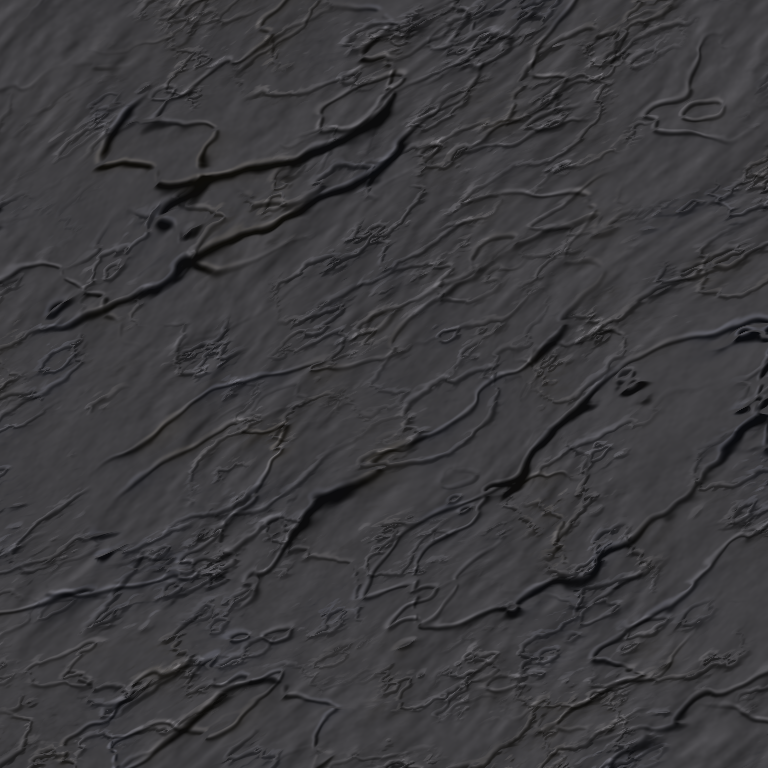
This texture is drawn by a WebGL 2 fragment shader. Its source:

```glsl
#version 300 es
precision highp float;
// Dark slate: cleft layers with ragged ledges, black cracks and fine slanted flakes.

#define BASE_TONE 0.252
#define TINT vec3(0.995, 0.982, 1.023)
#define SLAB_ANGLE 0.50
#define FLAKE_TURN 0.24
#define SLAB_SCALE vec2(1.7, 3.7)
#define LEDGE_LAYERS 6
#define LEDGE_WIDTH 0.0021
#define CRACK_WIDTH 0.0052
#define RIM_LIGHT 0.42
#define LEDGE_SHADE 0.50
#define FLAKE_RELIEF 0.12
#define GRAIN 0.016

uniform vec2 u_resolution;
out vec4 fragColor;

float hash(ivec2 cell) {
  uvec2 k = uvec2(cell) * uvec2(1597u, 3571u);
  uint h = (k.x ^ (k.y << 7)) * 747796u + k.y * 2891u;
  h = ((h >> 15) ^ h) * 73244475u;
  h = ((h >> 16) ^ h) * 73244475u;
  return float((h >> 16) ^ (h & 65535u)) / 65535.0;
}

float noise(vec2 p) {
  ivec2 i = ivec2(floor(p));
  vec2 f = fract(p);
  f = f * f * f * (f * (f * 6.0 - 15.0) + 10.0);
  float low = mix(hash(i), hash(i + ivec2(1, 0)), f.x);
  float high = mix(hash(i + ivec2(0, 1)), hash(i + ivec2(1, 1)), f.x);
  return mix(low, high, f.y);
}

mat2 turn(float a) {
  float c = cos(a), s = sin(a);
  return mat2(c, -s, s, c);
}

float fbm(vec2 p, int octaves) {
  float sum = 0.0, total = 0.0, amp = 1.0;
  mat2 step2 = 2.03 * turn(0.6);
  for (int i = 0; i < octaves; i++) {
    sum += amp * noise(p);
    total += amp;
    amp *= 0.45;
    p = step2 * p + 17.3;
  }
  return sum / total;
}

// Signed distance to the nearest ledge (x) and how squarely it faces the light (y).
vec2 ledge(vec2 q, vec2 scale, vec2 seed, float bands) {
  float e = 0.0015;
  float v = bands * fbm(q * scale + seed, 5);
  float vx = bands * fbm((q + vec2(e, 0.0)) * scale + seed, 5);
  float vy = bands * fbm((q + vec2(0.0, e)) * scale + seed, 5);
  vec2 slope = vec2(vx - v, vy - v) / e;
  float steep = max(length(slope), 3.0);
  return vec2((fract(v) - 0.5) / steep, slope.y / steep);
}

float bump(float x, float width) {
  return exp(-x * x / (width * width));
}

void main() {
  vec2 uv = gl_FragCoord.xy / u_resolution.y;
  float pixel = 1.0 / u_resolution.y;
  vec2 q = turn(SLAB_ANGLE) * uv;
  q += 0.03 * (vec2(noise(uv * 5.0), noise(uv * 5.0 + 31.0)) - 0.5);

  // Broad tone of the slabs
  float tone = BASE_TONE * (1.0 + 0.13 * (fbm(q * vec2(3.0, 6.0) + 71.0, 3) - 0.5));

  // Embossed flakes, lit from the upper left
  vec2 flake = turn(FLAKE_TURN) * q;
  vec2 coarse = flake * vec2(11.0, 30.0) + 5.0;
  vec2 fine = flake * vec2(34.0, 95.0) + 43.0;
  float relief = fbm(coarse, 3) - fbm(coarse + vec2(-0.05, 0.24), 3);
  relief += 0.45 * (noise(fine) - noise(fine + vec2(-0.1, 0.4)));
  float rough = mix(0.45, 1.35, smoothstep(0.3, 0.7, noise(q * vec2(4.0, 7.0) + 12.0)));
  tone += FLAKE_RELIEF * rough * relief;

  // Ledges from large slab edges down to small chips
  float edgeAmount = 0.0;
  for (int i = 0; i < LEDGE_LAYERS; i++) {
    float k = float(i);
    bool large = i < 2;
    float zoom = large ? 1.0 + 0.3 * k : 1.2 + 0.75 * k;
    vec2 seed = vec2(13.7, 29.1) * (k + 1.0);
    vec2 edge = ledge(q, SLAB_SCALE * zoom, seed, large ? 4.0 : 3.0);
    float side = edge.x * sign(edge.y);

    float patchNoise = noise(q * vec2(3.5, 6.0) * sqrt(zoom) + seed.yx);
    float shown = smoothstep(large ? 0.30 : 0.46, large ? 0.62 : 0.78, patchNoise);
    shown *= smoothstep(0.1, 0.7, abs(edge.y)) * (large ? 1.0 : 0.72);

    float crackNoise = noise(q * vec2(4.5, 6.0) + seed + 57.0);
    float crack = shown * smoothstep(0.56, 0.80, crackNoise) * (large ? 1.0 : 0.45);
    float ragged = 0.65 + 0.7 * noise(q * 38.0 + seed);
    float thin = max(LEDGE_WIDTH * ragged, 0.8 * pixel);
    float wide = mix(thin, CRACK_WIDTH * ragged, crack);

    float rim = bump(side - 1.2 * thin, 1.3 * thin);
    float shade = bump(side + wide, 1.15 * wide);
    float below = 1.0 - smoothstep(-thin, thin, side);
    float soft = below * exp(-abs(side) / 0.010);

    tone *= 1.0 + RIM_LIGHT * shown * rim * (0.5 + 0.8 * noise(q * 17.0 + seed));
    tone *= 1.0 - shown * shade * mix(LEDGE_SHADE, 0.95, crack);
    tone *= 1.0 - 0.16 * shown * soft;
    edgeAmount = max(edgeAmount, shown * max(rim, soft));
  }

  // Fine stone grain and a faint mineral tint along the ledges
  tone += GRAIN * (noise(flake * vec2(130.0, 230.0)) - 0.5);
  float mineral = noise(uv * 14.0 + 91.0) - 0.5;
  vec3 colour = max(tone, 0.045) * TINT;
  colour += vec3(-0.02, -0.005, 0.035) * mineral * edgeAmount;
  fragColor = vec4(clamp(colour, 0.0, 1.0), 1.0);
}
```
